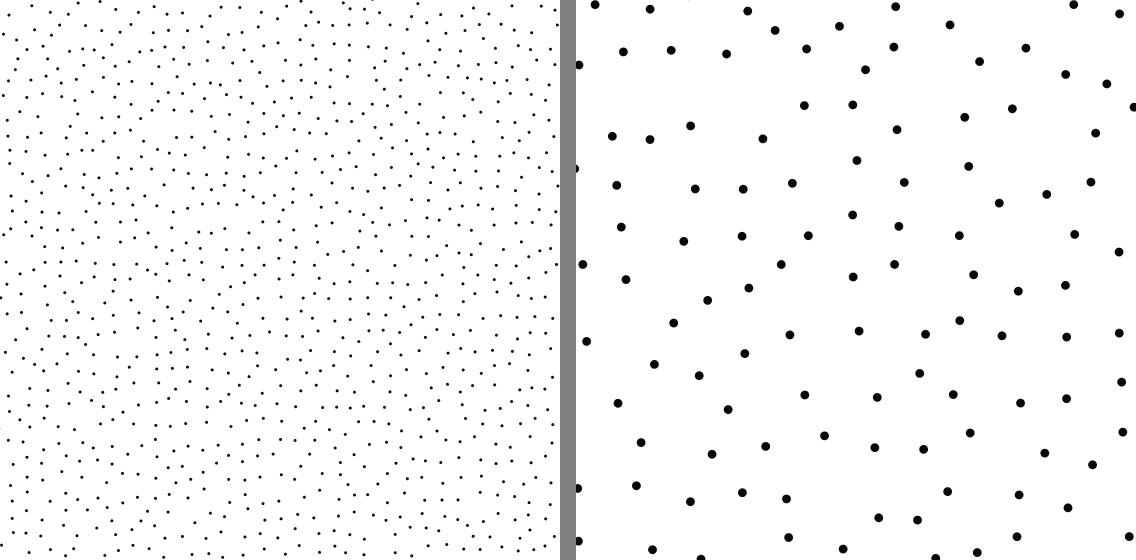
Left, the full canvas; right, a detail of the centre.
Write a Shadertoy shader that draws this texture.

```glsl
const float CELLS = 31.0;
const float DOT_RADIUS = 0.0026;
const float JITTER = 0.92;
const float SPACING = 0.98;
const float REPULSION = 0.36;
const vec3 PAPER = vec3(1.0);
const vec3 INK = vec3(0.03);

// Integer hash giving two values in 0..1
vec2 hash2(vec2 cell) {
    uvec2 v = uvec2(ivec2(cell) + 512);
    v = v * 1664525u + 1013904223u;
    v.x += v.y * 1664525u;
    v.y += v.x * 1664525u;
    v ^= v >> 16u;
    v.x += v.y * 1664525u;
    v.y += v.x * 1664525u;
    v ^= v >> 16u;
    return vec2(v & 65535u) / 65535.0;
}

vec2 jitteredPoint(vec2 cell, float jitter) {
    return cell + 0.5 + jitter * (hash2(cell) - 0.5);
}

// Push a point away from its close neighbours to even out the scatter
vec2 relaxedPoint(vec2 cell, float jitter, float spacing, float strength) {
    vec2 point = jitteredPoint(cell, jitter);
    vec2 push = vec2(0.0);
    for (int y = -1; y <= 1; y++) {
        for (int x = -1; x <= 1; x++) {
            vec2 away = point - jitteredPoint(cell + vec2(x, y), jitter);
            float gap = length(away);
            push += away / max(gap, 1e-4) * max(spacing - gap, 0.0);
        }
    }
    return point + strength * push;
}

// Distance to the nearest scattered point, in cells
float nearestPoint(vec2 p) {
    vec2 home = floor(p);
    float nearest = 2.0;
    for (int y = -1; y <= 1; y++) {
        for (int x = -1; x <= 1; x++) {
            vec2 point = relaxedPoint(home + vec2(x, y), JITTER, SPACING, REPULSION);
            nearest = min(nearest, distance(p, point));
        }
    }
    return nearest;
}

// Disc coverage with an edge one pixel wide
float discMask(float dist, float radius, float pixel) {
    return clamp(0.5 + (radius - dist) / pixel, 0.0, 1.0);
}

void mainImage(out vec4 fragColor, in vec2 fragCoord) {
    float pixel = 1.0 / iResolution.y;
    vec2 uv = fragCoord * pixel;
    float dist = nearestPoint(uv * CELLS) / CELLS;
    fragColor = vec4(mix(PAPER, INK, discMask(dist, DOT_RADIUS, pixel)), 1.0);
}
```
